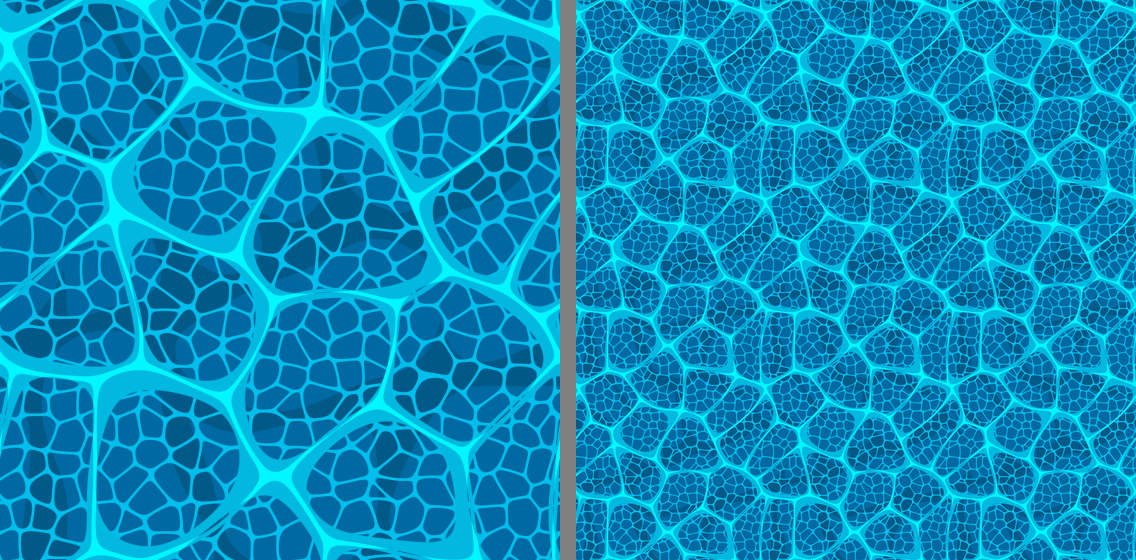
Left: one tile. Right: repeated 3 by 3.
Give the GLSL for this texture, as a WebGL 2 fragment shader.

```glsl
#version 300 es
precision highp float;
// Tiling pool floor: rounded pebbles in pale grout under bright water caustics and soft-shaped shadows.

uniform vec2 u_resolution;
out vec4 fragColor;

const float TAU = 6.2831853;

// Integer hash: three values in 0..1 per cell and seed
vec3 hash3(uvec3 v) {
    v = v * 1664525u + 1013904223u;
    v.x += v.y * v.z; v.y += v.z * v.x; v.z += v.x * v.y;
    v ^= v >> 16u;
    v.x += v.y * v.z; v.y += v.z * v.x; v.z += v.x * v.y;
    return vec3(v >> 8u) / 16777216.0;
}

// Jittered site (xy) and its relative weight (z), wrapped every n cells
vec3 cellSite(vec2 cell, float n, uint seed) {
    vec3 h = hash3(uvec3(uvec2(mod(cell, n)), seed));
    return vec3(cell + 0.1 + 0.8 * h.xy, h.z);
}

// Distance to the rounded border of a weighted Voronoi cell, in cell units
float cellInset(vec2 uv, float n, uint seed, float sizeSpread, float rounding) {
    vec2 p = uv * n;
    vec2 home = floor(p);
    vec2 nearCell = home;
    vec3 nearSite = vec3(0.0);
    float nearPower = 1e5;
    for (int y = -2; y <= 2; y++)
    for (int x = -2; x <= 2; x++) {
        vec2 cell = home + vec2(x, y);
        vec3 site = cellSite(cell, n, seed);
        vec2 r = site.xy - p;
        float power = dot(r, r) - sizeSpread * site.z;
        if (power < nearPower) {
            nearPower = power;
            nearSite = site;
            nearCell = cell;
        }
    }
    // Smooth minimum over all bisectors rounds the corners
    float k = rounding * (0.35 + 0.65 * nearSite.z);
    float sum = 0.0;
    for (int y = -2; y <= 2; y++)
    for (int x = -2; x <= 2; x++) {
        if (x == 0 && y == 0) continue;
        vec3 site = cellSite(nearCell + vec2(x, y), n, seed);
        vec2 r = site.xy - p;
        float power = dot(r, r) - sizeSpread * site.z;
        float border = (power - nearPower) / (2.0 * distance(site.xy, nearSite.xy));
        sum += exp(-border / k);
    }
    return -k * log(sum);
}

// Periodic bending of the plane
vec2 bend(vec2 uv, float waves, float amount, float phase) {
    return uv + amount * sin(TAU * waves * uv.yx + vec2(phase, phase * 1.7 + 2.0));
}

// Antialiased coverage where d is positive; d is in units of 1/n canvas
float cover(float d, float n) {
    float w = 0.75 * n / u_resolution.y;
    return smoothstep(-w, w, d);
}

void main() {
    vec2 uv = gl_FragCoord.xy / u_resolution;

    // Pebbles
    vec2 floorUv = bend(uv, 8.0, 0.003, 0.7);
    float pebble = cover(cellInset(floorUv, 20.0, 11u, 0.34, 0.09) - 0.045, 20.0);

    // Shadow bands that swell and taper
    vec2 shadowUv = bend(bend(uv, 1.0, 0.04, 1.3), 2.0, 0.025, 4.0);
    float swell = 0.045 + 0.075 * sin(TAU * (uv.x + 2.0 * uv.y)) * sin(TAU * (2.0 * uv.x - uv.y) + 1.0);
    float shadow = cover(swell - cellInset(shadowUv, 3.0, 29u, 0.1, 0.08), 3.0);

    // Two caustic nets that drift apart and cross
    vec2 waterUv = bend(uv, 2.0, 0.018, 0.4);
    vec2 rippleUv = bend(waterUv, 3.0, 0.009, 2.6);
    float broadNet = cover(0.014 - cellInset(waterUv, 4.0, 5u, 0.15, 0.16), 4.0);
    float thinNet = cover(0.014 - cellInset(rippleUv, 4.0, 5u, 0.15, 0.05), 4.0);

    // Layering from the floor up
    vec3 stone = mix(vec3(0.0, 0.41, 0.63), vec3(0.0, 0.35, 0.53), shadow);
    vec3 color = mix(vec3(0.0, 0.75, 0.93), stone, pebble);
    color = mix(color, vec3(0.0, 0.72, 0.88), max(broadNet, thinNet));
    color = mix(color, vec3(0.0, 0.97, 1.0), broadNet * thinNet);
    fragColor = vec4(color, 1.0);
}
```
